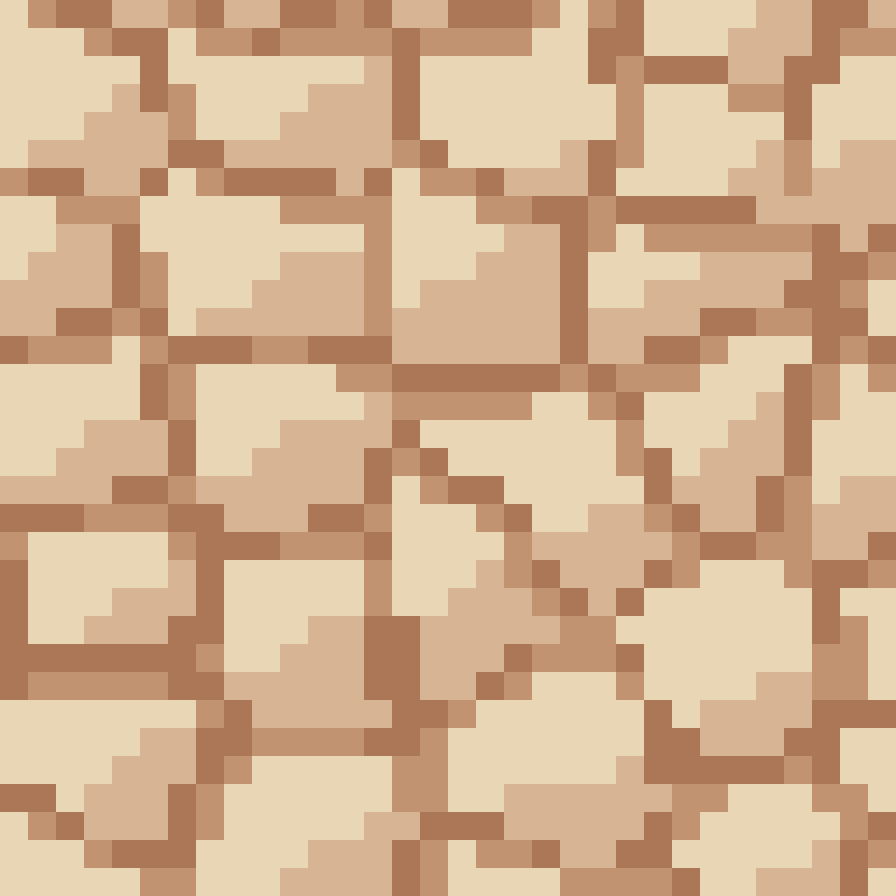
A WebGL 1 fragment shader for this texture:

```glsl
precision highp float;
uniform vec2 u_resolution;

const float BLOCKS = 32.0;               // blocks across the canvas
const vec2 STONE_SIZE = vec2(7.2, 6.1);  // mean stone size in blocks
const vec2 SHADE_DIR = vec2(0.5, -0.866);

const vec3 LIT = vec3(0.91, 0.84, 0.705);
const vec3 SHADED = vec3(0.845, 0.705, 0.58);
const vec3 SEAM_SOFT = vec3(0.755, 0.575, 0.445);
const vec3 SEAM_DARK = vec3(0.675, 0.465, 0.34);

float hash(vec2 p) {
  return fract(sin(dot(p, vec2(127.1, 311.7))) * 43758.545);
}

float valueNoise(vec2 p) {
  vec2 i = floor(p);
  vec2 f = fract(p);
  f = f * f * (3.0 - 2.0 * f);
  float low = mix(hash(i), hash(i + vec2(1.0, 0.0)), f.x);
  float high = mix(hash(i + vec2(0.0, 1.0)), hash(i + 1.0), f.x);
  return mix(low, high, f.y);
}

// Jittered stone centre in block units
vec2 stoneSite(vec2 cell, vec2 size, float jitter) {
  vec2 offset = vec2(hash(cell + 3.7), hash(cell + 41.3)) - 0.5;
  return (cell + 0.5 + jitter * offset) * size;
}

// Vector to the nearest site, and its cell
vec2 nearestStone(vec2 p, vec2 size, float jitter, out vec2 cell) {
  vec2 base = floor(p / size);
  vec2 best = vec2(1000.0);
  cell = base;
  for (int y = -1; y <= 1; y++) {
    for (int x = -1; x <= 1; x++) {
      vec2 c = base + vec2(float(x), float(y));
      vec2 r = stoneSite(c, size, jitter) - p;
      if (dot(r, r) < dot(best, best)) {
        best = r;
        cell = c;
      }
    }
  }
  return best;
}

// xy: direction across the nearest seam, z: distance to it
vec3 nearestSeam(vec2 p, vec2 toSite, vec2 cell, vec2 size, float jitter) {
  vec3 seam = vec3(0.0, 0.0, 1000.0);
  for (int y = -2; y <= 2; y++) {
    for (int x = -2; x <= 2; x++) {
      if (x == 0 && y == 0) continue;
      vec2 r = stoneSite(cell + vec2(float(x), float(y)), size, jitter) - p;
      vec2 across = normalize(r - toSite);
      float d = dot(0.5 * (r + toSite), across);
      if (d < seam.z) seam = vec3(across, d);
    }
  }
  return seam;
}

// One flat colour for each block
vec3 blockColour(vec2 block) {
  vec2 wobble = vec2(valueNoise(block / 3.0), valueNoise(block / 3.0 + 57.0)) - 0.5;
  vec2 p = block + 0.5 + 1.2 * wobble;
  vec2 cell;
  vec2 toSite = nearestStone(p, STONE_SIZE, 0.75, cell);
  vec3 seam = nearestSeam(p, toSite, cell, STONE_SIZE, 0.75);

  // Seams: dark under each stone, softer above the next
  float facing = dot(seam.xy, vec2(0.3, -0.954));
  float halfWidth = facing > 0.0 ? 0.82 : 0.56;
  if (seam.z < halfWidth) {
    float mottle = 0.9 * (valueNoise(block / 1.7 + 19.0) - 0.5);
    return facing + mottle > 0.0 ? SEAM_DARK : SEAM_SOFT;
  }

  // Stone face: lit from the upper left
  float terminator = 0.35 + 0.8 * (hash(cell + 8.1) - 0.5);
  return dot(-toSite, SHADE_DIR) > terminator ? SHADED : LIT;
}

void main() {
  float side = min(u_resolution.x, u_resolution.y);
  vec3 colour = vec3(0.0);
  // Four samples smooth block edges that fall inside a pixel
  for (int y = 0; y < 2; y++) {
    for (int x = 0; x < 2; x++) {
      vec2 shift = 0.5 * vec2(float(x), float(y)) - 0.25;
      vec2 p = (gl_FragCoord.xy + shift) / side;
      colour += 0.25 * blockColour(floor(p * BLOCKS));
    }
  }
  gl_FragColor = vec4(colour, 1.0);
}
```
